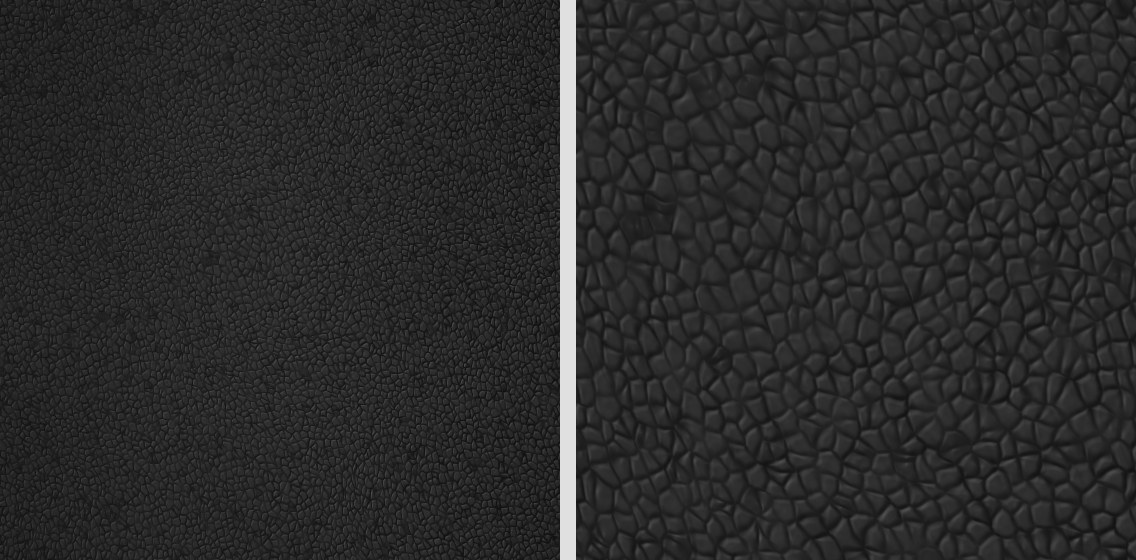
Left: the whole. Right: its middle third, enlarged.
Reproduce this texture procedurally as a WebGL 1 fragment shader.

```glsl
precision highp float;
// Black pebbled leather: small domed grains, dark creases and soft side light.

uniform vec2 u_resolution;

const float GRAINS = 86.0;          // grains across the canvas
const float LIGHT_STEP = 0.0010;    // half distance between relief samples
const vec3 TINT = vec3(1.0, 1.0, 1.003);

vec2 hash2(vec2 cell) {
  vec3 h = fract(vec3(cell.xyx) * vec3(0.1031, 0.1030, 0.0973));
  h += dot(h, h.yzx + 33.33);
  return fract((h.xx + h.yz) * h.zy);
}

float cornerSlope(vec2 cell, vec2 offset) {
  return dot(hash2(cell) * 2.0 - 1.0, offset);
}

// Gradient noise, roughly -0.7 to 0.7
float gradientNoise(vec2 p) {
  vec2 i = floor(p);
  vec2 f = p - i;
  vec2 w = f * f * f * (f * (f * 6.0 - 15.0) + 10.0);
  float low = mix(cornerSlope(i, f),
                  cornerSlope(i + vec2(1.0, 0.0), f - vec2(1.0, 0.0)), w.x);
  float high = mix(cornerSlope(i + vec2(0.0, 1.0), f - vec2(0.0, 1.0)),
                   cornerSlope(i + vec2(1.0), f - vec2(1.0)), w.x);
  return mix(low, high, w.y);
}

vec2 noisePair(vec2 p) {
  return vec2(gradientNoise(p), gradientNoise(p + vec2(37.2, 91.7)));
}

// Distances to the nearest and second nearest grain centres
vec2 grainDistances(vec2 p) {
  vec2 cell = floor(p);
  vec2 nearest = vec2(8.0);
  for (int y = -1; y <= 1; y++) {
    for (int x = -1; x <= 1; x++) {
      vec2 neighbour = cell + vec2(float(x), float(y));
      vec2 centre = neighbour + 0.06 + 0.88 * hash2(neighbour);
      float d = length(centre - p);
      nearest.y = min(nearest.y, max(nearest.x, d));
      nearest.x = min(nearest.x, d);
    }
  }
  return nearest;
}

// Bends the hide gently, then lays the grain along a steep diagonal
vec2 hideCoordinates(vec2 uv) {
  vec2 bent = uv + 0.028 * noisePair(uv * 4.0 + 5.0);
  bent += 0.003 * noisePair(uv * 19.0);
  vec2 along = normalize(vec2(-0.38, 0.92));
  vec2 across = vec2(along.y, -along.x);
  vec2 p = GRAINS * vec2(dot(bent, across) * 1.14, dot(bent, along) * 0.84);
  return p + 0.34 * noisePair(p * 0.9);
}

// Relief from 0 in a deep crease to 1 on top of a grain
float leatherHeight(vec2 uv) {
  vec2 p = hideCoordinates(uv);
  vec2 d = grainDistances(p);
  float dome = smoothstep(-0.06, 0.5, d.y - d.x);
  dome *= 1.0 - 0.3 * d.x;
  float depth = clamp(0.82 + 0.8 * gradientNoise(p * 0.55 + 11.0), 0.35, 1.0);
  float wrinkle = abs(gradientNoise(p * vec2(0.28, 0.09) + 23.0));
  float fold = 1.0 - smoothstep(0.0, 0.045, wrinkle);
  float pores = 0.22 * gradientNoise(p * 1.9 + 3.0);
  return mix(1.0, dome, depth) + pores - 0.12 * fold;
}

// Broad sheen: brighter middle, darker rim and faint cloudy patches
float sheen(vec2 uv) {
  vec2 fromCentre = (uv - vec2(0.54, 0.49)) * vec2(1.1, 0.9);
  float falloff = 1.08 - 0.44 * dot(fromCentre, fromCentre);
  return falloff + 0.09 * gradientNoise(uv * 3.2 + 8.0);
}

float leatherTone(vec2 uv) {
  vec2 toLight = normalize(vec2(-0.65, 0.76)) * LIGHT_STEP;
  float lit = leatherHeight(uv + toLight);
  float shaded = leatherHeight(uv - toLight);
  float slope = shaded - lit;
  float crease = 1.0 - 0.5 * (lit + shaded);
  float contrast = 0.92 + 0.25 * smoothstep(0.3, 1.0, uv.x);
  float relief = 0.19 * max(slope, 0.0) + 0.06 * min(slope, 0.0);
  float tone = 0.174 + contrast * (relief - 0.085 * crease);
  tone += 0.016 * gradientNoise(uv * 230.0);
  return clamp(tone * sheen(uv), 0.07, 0.36);
}

void main() {
  vec2 uv = gl_FragCoord.xy / min(u_resolution.x, u_resolution.y);
  gl_FragColor = vec4(TINT * leatherTone(uv), 1.0);
}
```
